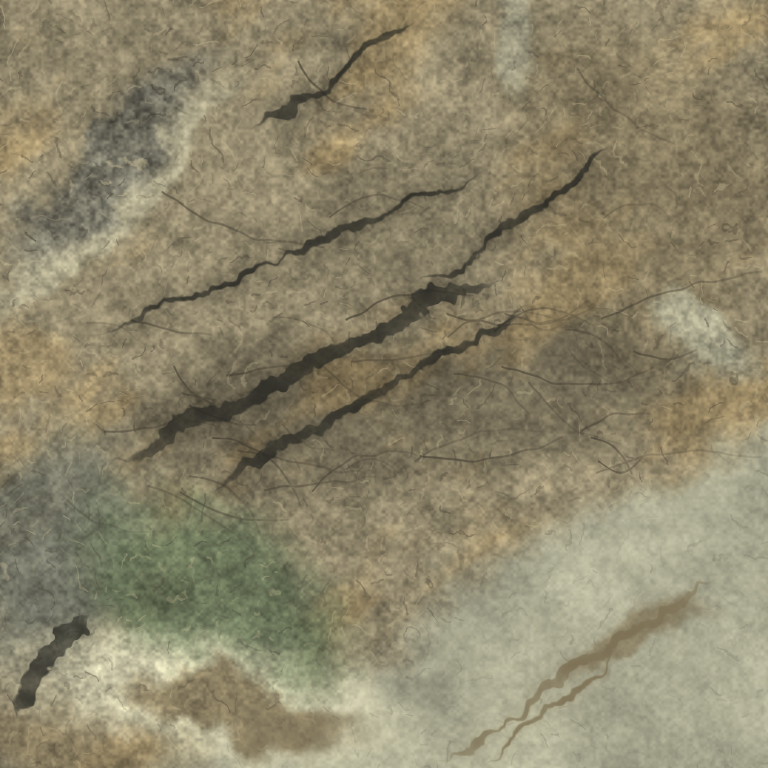
A three.js fragment shader for this texture:

```glsl
// Weathered earth bank seen from above: gritty soil with diagonal cracks and twigs,
// over a pale silt flat with a mossy hollow. Warped blobs of colour are layered,
// then grained with value noise and cut by noise-bent line distances.
varying vec2 vUv;

const vec3 EARTH = vec3(0.575, 0.535, 0.430);
const vec3 OCHRE = vec3(0.660, 0.575, 0.410);
const vec3 UMBER = vec3(0.490, 0.440, 0.330);
const vec3 SILT  = vec3(0.680, 0.680, 0.585);
const vec3 CREAM = vec3(0.790, 0.775, 0.655);
const vec3 ROCK  = vec3(0.490, 0.485, 0.430);
const vec3 MOSS  = vec3(0.420, 0.470, 0.355);
const vec3 SLATE = vec3(0.430, 0.445, 0.400);
const vec3 CHASM = vec3(0.165, 0.165, 0.145);
const vec3 TWIG  = vec3(0.270, 0.245, 0.200);
const vec3 STRAW = vec3(0.780, 0.730, 0.580);
const float GRAIN = 1.0;       // strength of the grit
const float EDGE = 0.0018;     // softness of line edges
const float FLECK_CELLS = 48.0;
const int TWIGS = 44;

float hash(vec2 p) {
  return fract(sin(dot(p, vec2(127.1, 311.7))) * 43758.5453);
}

float noise(vec2 p) {
  vec2 i = floor(p), f = fract(p);
  f = f * f * (3.0 - 2.0 * f);
  return mix(mix(hash(i), hash(i + vec2(1, 0)), f.x),
             mix(hash(i + vec2(0, 1)), hash(i + vec2(1, 1)), f.x), f.y);
}

float fbm(vec2 p) {
  float sum = 0.0, amp = 0.5;
  for (int i = 0; i < 5; i++) {
    sum += amp * noise(p);
    p = mat2(1.6, 1.2, -1.2, 1.6) * p + 7.3;
    amp *= 0.5;
  }
  return sum / 0.97;
}

vec2 turn(vec2 p, float a) {
  return vec2(cos(a) * p.x + sin(a) * p.y, cos(a) * p.y - sin(a) * p.x);
}

// Soft tilted ellipse
float blob(vec2 p, vec2 centre, vec2 radii, float angle) {
  return 1.0 - smoothstep(0.55, 1.2, length(turn(p - centre, angle) / radii));
}

// Jagged tapering fissure from a to b: x is the cut, y its shaded margin
vec2 crack(vec2 p, vec2 a, vec2 b, float width) {
  vec2 d = b - a;
  float len = length(d), seed = a.x * 57.0 + a.y * 31.0;
  vec2 q = turn(p - a, atan(d.y, d.x));
  float t = q.x / len;
  float ends = smoothstep(0.0, 0.2, t) * (1.0 - smoothstep(0.85, 1.0, t));
  float bend = 0.055 * (fbm(vec2(q.x * 16.0, seed)) - 0.5)
             + 0.007 * (noise(vec2(q.x * 85.0, seed)) - 0.5);
  float w = width * ends * mix(0.1, 1.5, noise(vec2(q.x * 19.0, seed + 5.0)));
  w *= 0.65 + 0.7 * noise(p * 130.0);
  float dist = abs(q.y - bend);
  float cut = 1.0 - smoothstep(w - EDGE, w + EDGE, dist);
  return vec2(cut * (0.6 + 0.4 * noise(p * 45.0)), exp(-dist / (0.006 + 2.0 * w))) * sqrt(ends);
}

// Thin curved stems scattered over the middle slope
float twigs(vec2 p) {
  float ink = 0.0;
  for (int i = 0; i < TWIGS; i++) {
    float k = float(i);
    vec2 root = vec2(0.04 + 0.85 * hash(vec2(k, 1.0)), 0.34 + 0.27 * hash(vec2(k, 2.0)));
    root.y += 0.32 * step(0.86, hash(vec2(k, 7.0)));
    vec2 q = turn(p - root, mix(-0.75, 0.4, hash(vec2(k, 3.0))));
    float len = mix(0.06, 0.22, hash(vec2(k, 4.0)));
    float t = clamp(q.x / len, 0.0, 1.0);
    float bow = 0.05 * (hash(vec2(k, 5.0)) - 0.5) * t * (1.0 - t) * 4.0;
    bow += 0.006 * (noise(vec2(q.x * 45.0, k)) - 0.5);
    float dist = length(q - vec2(t * len, bow));
    float line = 1.0 - smoothstep(0.0004, 0.0006 + EDGE, dist);
    ink = max(ink, line * mix(0.3, 0.85, hash(vec2(k, 6.0))) * (1.0 - 0.6 * t));
  }
  return ink;
}

// Short stalks, one per cell: positive is pale, negative is dark
float flecks(vec2 p) {
  vec2 cell = floor(p * FLECK_CELLS), q = fract(p * FLECK_CELLS) - 0.5;
  q = turn(q, 6.283 * hash(cell));
  q.x -= clamp(q.x, -0.3, 0.3);
  float line = 1.0 - smoothstep(0.02, 0.13, length(q));
  return line * (hash(cell + 9.0) * 1.6 - 0.8);
}

void main() {
  vec2 p = vUv;
  vec2 w = p + 0.11 * (vec2(fbm(p * 7.0), fbm(p * 7.0 + 40.0)) - 0.5)
             + 0.035 * (vec2(fbm(p * 34.0), fbm(p * 34.0 + 80.0)) - 0.5);
  float patches = fbm(turn(p, 0.6) * vec2(6.0, 12.0));

  // Soil of the slope
  vec3 col = mix(EARTH, OCHRE, smoothstep(0.5, 0.75, patches) * 0.75);
  col = mix(col, UMBER, 0.5 * blob(w, vec2(0.83, 0.75), vec2(0.2, 0.25), 0.0));
  col = mix(col, OCHRE, 0.6 * blob(w, vec2(0.03, 0.53), vec2(0.08, 0.06), 0.0));
  col *= 1.0 - 0.2 * blob(w, vec2(0.55, 0.46), vec2(0.4, 0.11), 0.1);
  col = mix(col, SILT, 0.7 * blob(w, vec2(0.90, 0.57), vec2(0.09, 0.04), -0.6));
  col = mix(col, SILT, 0.6 * blob(w, vec2(0.67, 0.95), vec2(0.03, 0.09), 0.0));
  col = mix(col, CREAM, 0.55 * blob(w, vec2(0.14, 0.74), vec2(0.24, 0.03), 0.75));
  float rock = blob(w, vec2(0.15, 0.80), vec2(0.19, 0.04), 0.8);
  col = mix(col, ROCK * 0.9, 0.85 * rock);

  // Silt flat, moss hollow and its pale rim
  float flat_ = 1.0 - smoothstep(-0.03, 0.05, w.y - 0.55 * w.x + 0.12);
  col = mix(col, SILT, flat_ * 0.95);
  col = mix(col, SLATE, 0.8 * blob(w, vec2(0.06, 0.29), vec2(0.15, 0.16), -0.5));
  col = mix(col, CREAM, 0.9 * blob(w, vec2(0.27, 0.10), vec2(0.30, 0.09), -0.12));
  col = mix(col, MOSS, 0.9 * blob(w, vec2(0.27, 0.23), vec2(0.20, 0.11), -0.35));
  col = mix(col, UMBER, 0.85 * blob(w, vec2(0.31, 0.075), vec2(0.16, 0.035), -0.1));
  col = mix(col, UMBER, 0.7 * blob(w, vec2(0.84, 0.16), vec2(0.10, 0.03), 0.4));
  col = mix(col, UMBER, 0.7 * blob(w, vec2(0.06, 0.02), vec2(0.12, 0.04), -0.4));

  // Grit, lumps and stalks
  float rough = mix(1.0, 0.45, flat_) + 0.5 * rock;
  float grit = 0.40 * (fbm(p * 38.0) - 0.5) + 0.24 * (noise(p * 140.0) - 0.5)
             + 0.18 * (noise(p * 270.0) - 0.5);
  col *= 1.0 + GRAIN * rough * grit + 0.30 * (fbm(p * 9.0 + 20.0) - 0.5);
  float fleck = flecks(w) * rough;
  col = mix(col, fleck > 0.0 ? STRAW : TWIG, 0.45 * abs(fleck));
  col = mix(col, TWIG, 0.8 * twigs(p));

  // Fissures, and rusty runnels on the silt
  vec2 cut = crack(p, vec2(0.12, 0.56), vec2(0.64, 0.78), 0.0045);
  cut = max(cut, crack(p, vec2(0.13, 0.39), vec2(0.66, 0.65), 0.0120));
  cut = max(cut, crack(p, vec2(0.26, 0.35), vec2(0.70, 0.60), 0.0060));
  cut = max(cut, crack(p, vec2(0.54, 0.62), vec2(0.80, 0.81), 0.0040));
  cut = max(cut, crack(p, vec2(0.33, 0.82), vec2(0.54, 0.98), 0.0065));
  cut = max(cut, crack(p, vec2(0.01, 0.07), vec2(0.12, 0.20), 0.0140));
  vec2 rust = max(crack(p, vec2(0.56, 0.0), vec2(0.93, 0.26), 0.0060),
                  crack(p, vec2(0.62, 0.0), vec2(0.84, 0.19), 0.0040));
  col = mix(col, UMBER, 0.75 * rust.x + 0.2 * rust.y);
  col *= 1.0 - 0.22 * cut.y;
  col = mix(col, CHASM, 0.88 * cut.x);
  gl_FragColor = vec4(col, 1.0);
}
```
